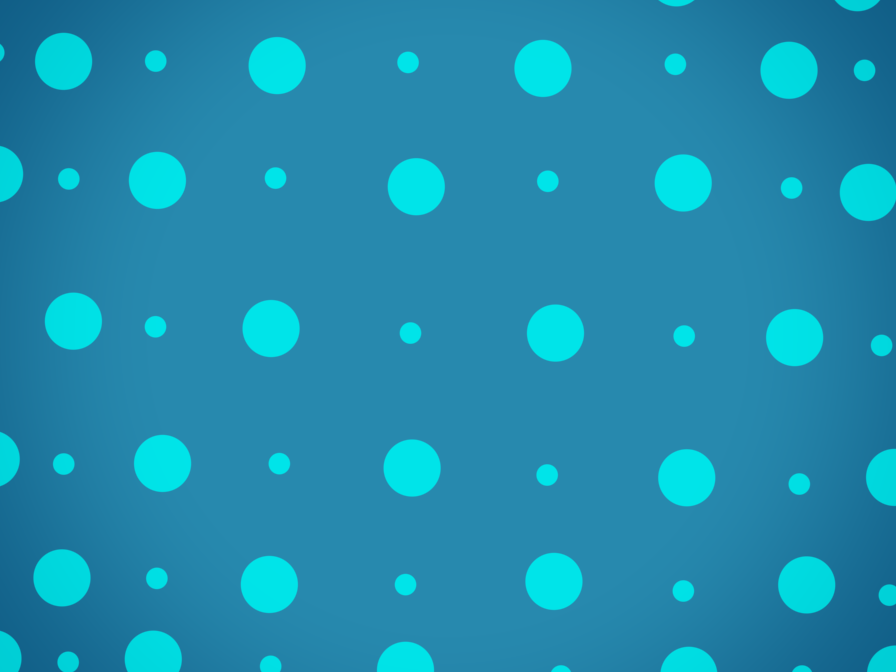
A WebGL 1 fragment shader for this pattern:

```glsl
precision highp float;

uniform vec2 u_resolution;

// Lengths are fractions of the canvas height, measured from the top left.
const int COLUMNS = 9;
const int ROWS = 7;
const vec2 BULGE_CELL = vec2(4.4, 2.85);      // grid index where spacing is widest
const vec2 BULGE_POINT = vec2(0.694, 0.458);  // canvas position of that index
const vec2 PITCH = vec2(0.164, 0.177);        // mean dot spacing
const vec2 SWELL = vec2(0.064, 0.042);        // amplitude of the spacing change
const vec2 SWELL_RATE = vec2(0.75, 1.15);     // radians per cell
const float ROW_TILT = 0.0038;                // downward drift per column
const float COLUMN_FAN = 0.0026;              // outward drift of right columns per row
const vec2 JITTER = vec2(0.011, 0.009);
const float LARGE_RADIUS = 0.0425;
const float SMALL_RADIUS = 0.016;

const float VIGNETTE_START = 0.42;
const float VIGNETTE_END = 0.90;
const vec3 GROUND_CENTER = vec3(0.152, 0.537, 0.682);
const vec3 GROUND_CORNER = vec3(0.060, 0.360, 0.520);
const vec3 DOT_CENTER = vec3(0.0, 0.895, 0.912);
const vec3 DOT_CORNER = vec3(0.0, 0.800, 0.830);

vec2 hash22(vec2 p) {
  vec3 q = fract(p.xyx * vec3(0.1031, 0.1030, 0.0973));
  q += dot(q, q.yzx + 33.33);
  return fract((q.xx + q.yz) * q.zy);
}

// Bulged, slightly skewed grid with a random offset for each dot
vec2 dotPosition(vec2 cell) {
  vec2 offset = cell - BULGE_CELL;
  vec2 position = BULGE_POINT + PITCH * offset + SWELL * sin(SWELL_RATE * offset);
  position.x += COLUMN_FAN * max(cell.x - 4.0, 0.0) * (cell.y - 3.0);
  position.y += ROW_TILT * (cell.x - 4.0);
  return position + JITTER * (2.0 * hash22(cell + 17.0) - 1.0);
}

// Large and small dots alternate like a checkerboard
float dotRadius(vec2 cell) {
  return mix(LARGE_RADIUS, SMALL_RADIUS, mod(cell.x + cell.y, 2.0));
}

float dotDistance(vec2 p) {
  float nearest = 10.0;
  for (int row = 0; row < ROWS; row++) {
    for (int column = 0; column < COLUMNS; column++) {
      vec2 cell = vec2(float(column), float(row));
      nearest = min(nearest, length(p - dotPosition(cell)) - dotRadius(cell));
    }
  }
  return nearest;
}

void main() {
  vec2 p = gl_FragCoord.xy / u_resolution.y;
  p.y = 1.0 - p.y;
  vec2 center = 0.5 * vec2(u_resolution.x / u_resolution.y, 1.0);

  // Vignette darkens the ground more than the dots
  float vignette = smoothstep(VIGNETTE_START, VIGNETTE_END, length(p - center));
  vec3 ground = mix(GROUND_CENTER, GROUND_CORNER, vignette);
  vec3 dotColor = mix(DOT_CENTER, DOT_CORNER, vignette);

  float edge = 0.9 / u_resolution.y;
  float coverage = 1.0 - smoothstep(-edge, edge, dotDistance(p));
  gl_FragColor = vec4(mix(ground, dotColor, coverage), 1.0);
}
```
